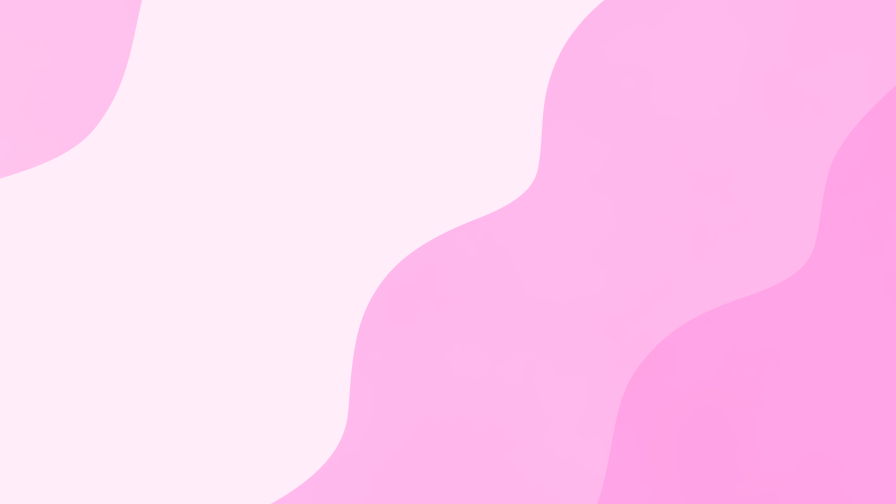
A WebGL 1 fragment shader for this background:

```glsl
precision highp float;
// Soft pink paper background: two wavy diagonal layers and a rounded corner patch.

uniform vec2 u_resolution;

const vec3 PALE_PINK  = vec3(1.0, 0.93, 0.98);
const vec3 PATCH_PINK = vec3(1.0, 0.76, 0.933);
const vec3 WAVE_PINK  = vec3(1.0, 0.72, 0.923);
const vec3 DEEP_PINK  = vec3(1.0, 0.64, 0.90);

const float MOTTLE_SCALE    = 3.5;
const float MOTTLE_STRENGTH = 0.025;
const float PALE_MOTTLE     = 0.25;   // share of the mottling on the pale ground

// Edge knots, from bottom to top: x, y (canvas heights), slope dx/dy.
const vec3 MID_0 = vec3(0.537, 0.000, 1.80);
const vec3 MID_1 = vec3(0.690, 0.176, 0.12);
const vec3 MID_2 = vec3(0.697, 0.259, 0.11);
const vec3 MID_3 = vec3(0.764, 0.449, 0.80);
const vec3 MID_4 = vec3(0.949, 0.567, 2.60);
const vec3 MID_5 = vec3(1.067, 0.664, 0.20);
const vec3 MID_6 = vec3(1.086, 0.826, 0.25);
const vec3 MID_7 = vec3(1.199, 1.000, 1.20);

const vec3 DEEP_0 = vec3(1.185, 0.000, 0.35);
const vec3 DEEP_1 = vec3(1.218, 0.144, 0.20);
const vec3 DEEP_2 = vec3(1.278, 0.287, 0.85);
const vec3 DEEP_3 = vec3(1.481, 0.412, 3.00);
const vec3 DEEP_4 = vec3(1.618, 0.519, 0.25);
const vec3 DEEP_5 = vec3(1.646, 0.664, 0.32);
const vec3 DEEP_6 = vec3(1.778, 0.831, 1.10);

const vec3 PATCH_0 = vec3(0.000, 0.646, 3.50);
const vec3 PATCH_1 = vec3(0.208, 0.773, 0.65);
const vec3 PATCH_2 = vec3(0.282, 1.000, 0.25);

// Cubic Hermite span, extended in a straight line: returns x and dx/dy.
vec2 span(float y, vec3 a, vec3 b) {
  float h = b.y - a.y;
  float chord = (b.x - a.x) / h;
  float t = clamp((y - a.y) / h, 0.0, 1.0);
  float c2 = 3.0 * chord - 2.0 * a.z - b.z;
  float c3 = a.z + b.z - 2.0 * chord;
  float x = a.x + h * t * (a.z + t * (c2 + t * c3));
  float slope = a.z + t * (2.0 * c2 + 3.0 * t * c3);
  return vec2(x + slope * (y - a.y - h * t), slope);
}

// Continues a curve with the next span above knot a.
vec2 join(vec2 curve, float y, vec3 a, vec3 b) {
  return y < a.y ? curve : span(y, a, b);
}

vec2 midEdge(float y) {
  vec2 e = span(y, MID_0, MID_1);
  e = join(e, y, MID_1, MID_2);
  e = join(e, y, MID_2, MID_3);
  e = join(e, y, MID_3, MID_4);
  e = join(e, y, MID_4, MID_5);
  e = join(e, y, MID_5, MID_6);
  return join(e, y, MID_6, MID_7);
}

vec2 deepEdge(float y) {
  vec2 e = span(y, DEEP_0, DEEP_1);
  e = join(e, y, DEEP_1, DEEP_2);
  e = join(e, y, DEEP_2, DEEP_3);
  e = join(e, y, DEEP_3, DEEP_4);
  e = join(e, y, DEEP_4, DEEP_5);
  return join(e, y, DEEP_5, DEEP_6);
}

vec2 patchEdge(float y) {
  return join(span(y, PATCH_0, PATCH_1), y, PATCH_1, PATCH_2);
}

// Antialiased coverage of the area to the right of an edge.
float rightOf(float x, vec2 edge, float pixel) {
  float d = (x - edge.x) / sqrt(1.0 + edge.y * edge.y);
  return smoothstep(-0.75 * pixel, 0.75 * pixel, d);
}

float hash(vec2 p) {
  vec3 q = fract(p.xyx * 0.1031);
  q += dot(q, q.yzx + 33.33);
  return fract((q.x + q.y) * q.z);
}

float noise(vec2 p) {
  vec2 i = floor(p), f = fract(p);
  f = f * f * (3.0 - 2.0 * f);
  return mix(mix(hash(i), hash(i + vec2(1.0, 0.0)), f.x),
             mix(hash(i + vec2(0.0, 1.0)), hash(i + 1.0), f.x), f.y);
}

// Layered noise centred on zero, for faint paint mottling.
float mottle(vec2 p) {
  float sum = 0.0, weight = 0.5;
  for (int i = 0; i < 5; i++) {
    sum += weight * (noise(p) - 0.5);
    p = p * 2.03 + 17.1;
    weight *= 0.5;
  }
  return sum;
}

void main() {
  float pixel = 1.0 / u_resolution.y;
  vec2 p = gl_FragCoord.xy * pixel;

  float patchMask = 1.0 - rightOf(p.x, patchEdge(p.y), pixel);
  float midMask = rightOf(p.x, midEdge(p.y), pixel);
  float deepMask = rightOf(p.x, deepEdge(p.y), pixel);

  vec3 color = mix(PALE_PINK, PATCH_PINK, patchMask);
  color = mix(color, WAVE_PINK, midMask);
  color = mix(color, DEEP_PINK, deepMask);

  // Mottling tints green and blue only, so the pinks stay saturated.
  float paint = mix(PALE_MOTTLE, 1.0, max(patchMask, midMask));
  color += vec3(0.0, 1.0, 0.4) * MOTTLE_STRENGTH * paint * mottle(p * MOTTLE_SCALE);
  gl_FragColor = vec4(color, 1.0);
}
```
